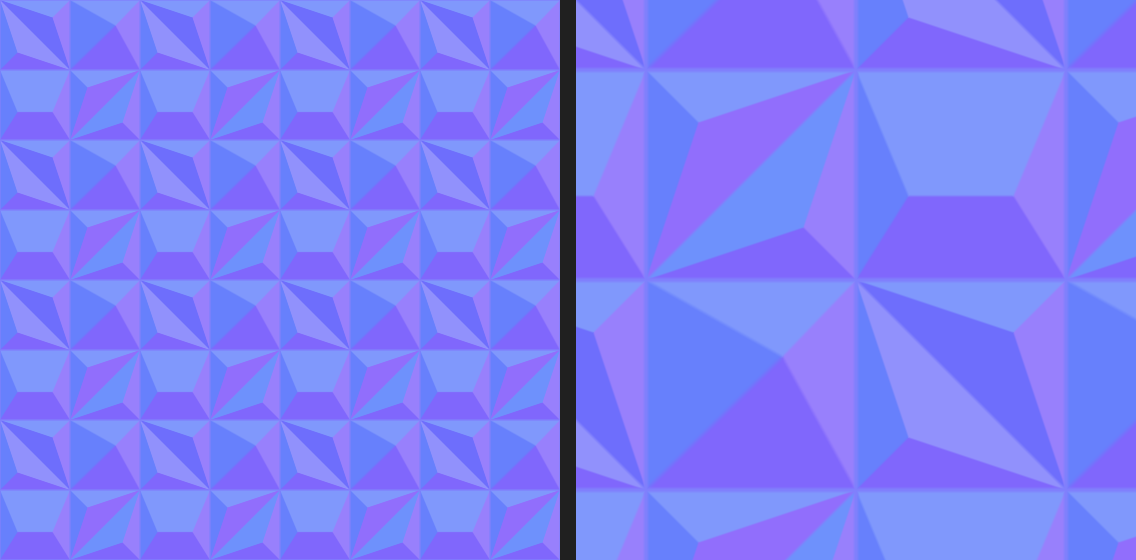
Left: the whole. Right: its middle third, enlarged.
This texture map is drawn by a Shadertoy shader. Its source:

```glsl
// Tangent-space normal map of faceted square studs: four alternating cut shapes on an 8 by 8 grid.

// Mixes in the normal of a facet wherever its plane lies below the surface so far.
void cutFacet(inout float surface, inout vec2 normal, float plane, vec2 facetNormal, float soft) {
    normal = mix(normal, facetNormal, smoothstep(-soft, soft, surface - plane));
    surface = min(surface, plane);
}

// Horizontal normal of one stud; p spans 0 to 1, parity selects the cut.
vec2 studNormal(vec2 p, vec2 parity, float pixel) {
    bool creased = parity.x != parity.y;

    // Widths of the bevels: left, right, bottom, top
    vec4 bevel = vec4(0.25);
    if (!creased) bevel = parity.x > 0.5 ? vec4(0.65, 0.35, 0.635, 0.365)
                                         : vec4(0.25, 0.25, 0.4, 0.6);
    vec4 plane = vec4(p.x, 1.0 - p.x, p.y, 1.0 - p.y) / bevel;

    float soft = max(0.04, 3.5 * pixel);
    float surface = plane.x;
    vec2 normal = vec2(-1.0, 0.0);
    cutFacet(surface, normal, plane.y, vec2(1.0, 0.0), soft);
    cutFacet(surface, normal, plane.z, vec2(0.0, -1.0), soft);
    cutFacet(surface, normal, plane.w, vec2(0.0, 1.0), soft);

    // Diagonal valley between two opposite corners
    if (creased) {
        vec2 across = vec2(parity.y > 0.5 ? 1.0 : -1.0, 1.0);
        float d = dot(p - 0.5, across);
        float side = clamp(d / max(0.012, pixel), -1.0, 1.0);
        cutFacet(surface, normal, 2.0 * abs(d), -side * across * 0.707, soft);
    }
    return normal;
}

void mainImage(out vec4 fragColor, in vec2 fragCoord) {
    vec2 grid = 8.0 * fragCoord / iResolution.xy;
    float pixel = 8.0 / min(iResolution.x, iResolution.y);
    vec2 p = fract(grid);
    vec2 normal = studNormal(p, mod(floor(grid), 2.0), pixel);

    // Flat seam where neighbouring studs meet
    vec2 toSeam = min(p, 1.0 - p);
    normal *= smoothstep(0.0, max(0.02, pixel), min(toSeam.x, toSeam.y));

    fragColor = vec4(0.5 + 0.098 * normal, 0.99, 1.0);
}
```
